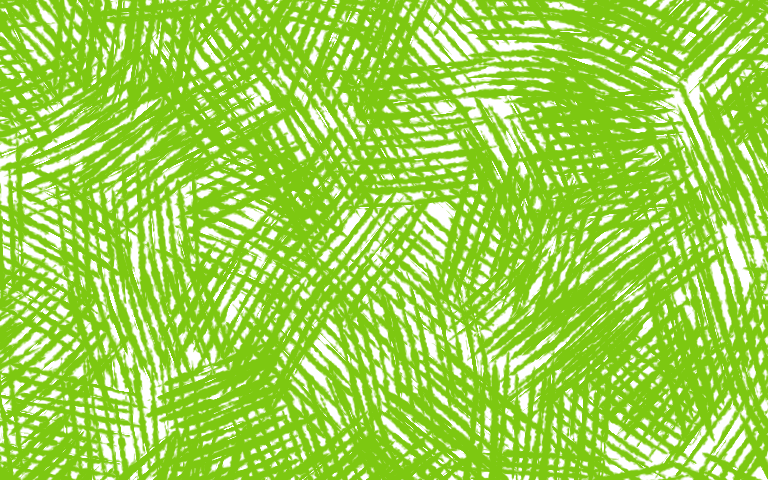
Give the GLSL for this pattern, as a WebGL 2 fragment shader.

```glsl
#version 300 es
precision highp float;

uniform vec2 u_resolution;
out vec4 fragColor;

const vec3 INK_GREEN = vec3(0.49, 0.785, 0.065);
const vec3 PAPER = vec3(1.0);
const float CELL = 0.2;          // distance between hatch patches
const float SPACING = 0.023;     // distance between strokes in a patch
const float PATCH_ROWS = 6.0;    // strokes on each side of the patch centre
const float SOFTNESS = 0.003;

float hash(vec2 p) {
    return fract(sin(dot(p, vec2(12.9898, 78.233))) * 43758.5453);
}

float valueNoise(vec2 p) {
    vec2 cell = floor(p);
    vec2 f = fract(p);
    f = f * f * (3.0 - 2.0 * f);
    float bottom = mix(hash(cell), hash(cell + vec2(1.0, 0.0)), f.x);
    float top = mix(hash(cell + vec2(0.0, 1.0)), hash(cell + vec2(1.0)), f.x);
    return mix(bottom, top, f.y);
}

vec2 rotate(vec2 p, float angle) {
    float c = cos(angle);
    float s = sin(angle);
    return vec2(c * p.x + s * p.y, c * p.y - s * p.x);
}

// One straight stroke along x with pointed ends
float strokeDistance(vec2 p, float halfLength, float halfWidth) {
    float toEnd = halfLength - abs(p.x);
    float taper = sqrt(clamp(toEnd / 0.06, 0.0, 1.0));
    return max(abs(p.y) - halfWidth * taper, -toEnd);
}

// A bundle of nearly parallel strokes, each a little off
float patchDistance(vec2 p, vec2 id, float widthRatio) {
    float nearestRow = floor(p.y / SPACING + 0.5);
    float d = 1.0;
    for (float i = -1.0; i <= 1.0; i++) {
        float row = nearestRow + i;
        if (abs(row) > PATCH_ROWS) continue;
        vec2 seed = id * 7.31 + vec2(row * 1.73, row * 0.59);
        float shift = (hash(seed) - 0.5) * 0.05;
        float tilt = (hash(seed + 3.1) - 0.5) * 0.11;
        float halfLength = mix(0.12, 0.18, hash(seed + 5.7));
        float halfWidth = SPACING * widthRatio * mix(0.75, 1.25, hash(seed + 9.2));
        float lift = (hash(seed + 13.4) - 0.5) * 0.35 * SPACING;
        vec2 local = vec2(p.x - shift, p.y - row * SPACING - lift - tilt * p.x);
        d = min(d, strokeDistance(local, halfLength, halfWidth));
    }
    return d;
}

// Overlapping patches, turned so that neighbours cross
float hatchDistance(vec2 p) {
    vec2 home = floor(p / CELL);
    float d = 1.0;
    for (float y = -1.0; y <= 1.0; y++) {
        for (float x = -1.0; x <= 1.0; x++) {
            vec2 id = home + vec2(x, y);
            vec2 jitter = (vec2(hash(id + 1.7), hash(id + 4.3)) - 0.5) * 0.4;
            float parity = mod(id.x + id.y, 2.0);
            float angle = parity * 1.3 - 0.3 + (hash(id + 8.9) - 0.5) * 2.1;
            vec2 local = rotate(p - (id + 0.5 + jitter) * CELL, angle);
            local.y += (hash(id + 11.6) - 0.5) * 0.8 * local.x * local.x;

            // Dry streaks along the stroke direction
            float streak = valueNoise(local * vec2(16.0, 180.0) + id * 17.0);
            float dryness = 0.011 * smoothstep(0.74, 0.96, streak);
            float widthRatio = mix(0.23, 0.38, hash(id + 15.2));
            d = min(d, patchDistance(local, id, widthRatio) + dryness);
        }
    }
    return d;
}

void main() {
    vec2 p = gl_FragCoord.xy / u_resolution.y;

    // Ragged ink edges at two scales
    float wobble = (valueNoise(p * 65.0) - 0.5) * 0.005;
    float grit = (valueNoise(p * 190.0 + 31.0) - 0.5) * 0.004;
    float d = hatchDistance(p) + wobble + grit;

    float edge = max(SOFTNESS, 0.7 / u_resolution.y);
    float ink = 1.0 - smoothstep(-edge, edge, d);
    fragColor = vec4(mix(PAPER, INK_GREEN, ink), 1.0);
}
```
